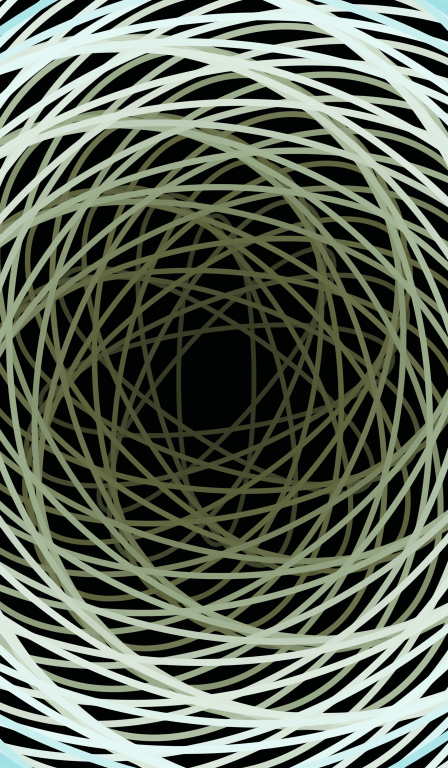
Write a Shadertoy shader that draws this background.

```glsl
const int RING_COUNT = 64;
const float INNER_RADIUS = 0.049;
const float OUTER_RADIUS = 0.585;
const float ELONGATION = 0.165;
const float TURN_STEP = 0.72;
const vec3 BACKDROP = vec3(0.005, 0.008, 0.008);

// Coordinates along the minor and major axes after a clockwise turn
vec2 turnClockwise(vec2 p, float angle) {
    float c = cos(angle);
    float s = sin(angle);
    return vec2(c * p.x - s * p.y, s * p.x + c * p.y);
}

// Approximate signed distance to an axis-aligned ellipse
float ellipseDistance(vec2 p, vec2 radii) {
    float scaled = length(p / radii);
    float slope = length(p / (radii * radii));
    return scaled * (scaled - 1.0) / max(slope, 1e-4);
}

float strokeMask(float dist, float halfWidth, float pixel) {
    return 1.0 - smoothstep(-0.7 * pixel, 0.7 * pixel, abs(dist) - halfWidth);
}

// Olive core, sage middle, pale outer rings and cyan rim
vec3 strandColor(float radius) {
    vec3 olive = vec3(0.20, 0.22, 0.14);
    vec3 moss = vec3(0.37, 0.39, 0.24);
    vec3 sage = vec3(0.60, 0.67, 0.54);
    vec3 pale = vec3(0.86, 0.91, 0.86);
    vec3 ice = vec3(0.89, 0.97, 0.96);
    vec3 cyan = vec3(0.62, 0.88, 0.90);
    vec3 color = mix(olive, moss, smoothstep(0.04, 0.17, radius));
    color = mix(color, sage, smoothstep(0.16, 0.28, radius));
    color = mix(color, pale, smoothstep(0.27, 0.38, radius));
    color = mix(color, ice, smoothstep(0.38, 0.48, radius));
    return mix(color, cyan, smoothstep(0.48, 0.57, radius));
}

void mainImage(out vec4 fragColor, in vec2 fragCoord) {
    float pixel = 1.0 / iResolution.y;
    vec2 p = (fragCoord - 0.5 * iResolution.xy) * pixel;
    vec3 color = BACKDROP;

    // Turned ellipses, painted from the core outward
    for (int i = 0; i < RING_COUNT; i++) {
        float t = float(i) / float(RING_COUNT - 1);
        float radius = mix(INNER_RADIUS, OUTER_RADIUS, t);
        vec2 center = mix(vec2(-0.010, 0.005), vec2(0.0), t);
        vec2 local = turnClockwise(p - center, float(i) * TURN_STEP);
        float dist = ellipseDistance(local, vec2(radius, radius + ELONGATION));
        float halfWidth = mix(0.0031, 0.0056, t);
        color = mix(color, strandColor(radius), strokeMask(dist, halfWidth, pixel));
    }

    fragColor = vec4(color, 1.0);
}
```
